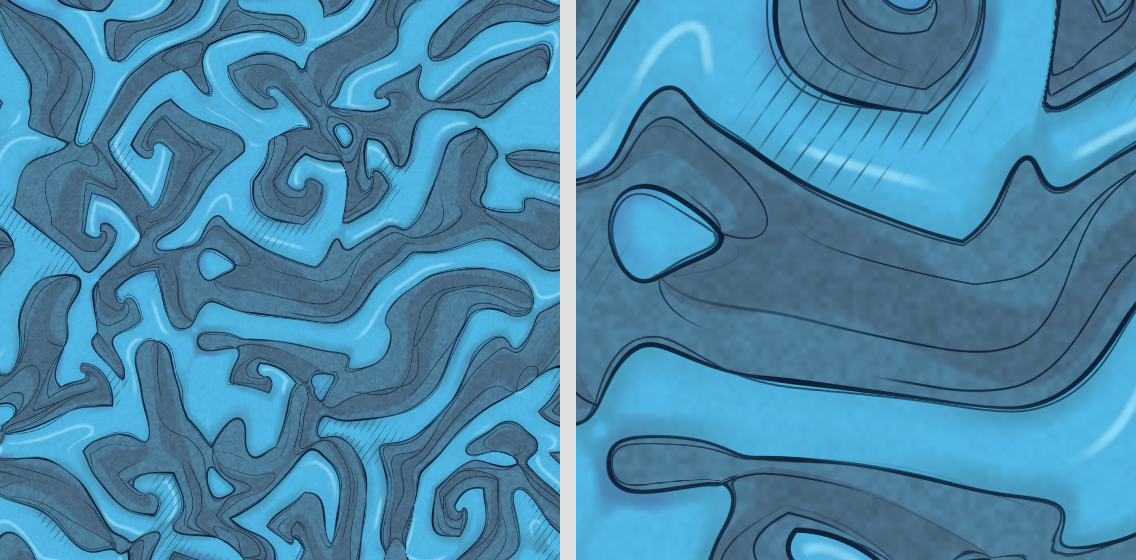
Left: the whole. Right: its middle third, enlarged.
Write a WebGL 2 fragment shader that draws this pattern.

```glsl
#version 300 es
precision highp float;
// Winding, angular ribbons and spirals in blue over slate, inked by hand.
// Scattered stripe and spiral waves are summed as complex numbers; the phase
// of the sum places ribbons, outlines, highlights and loose sketch lines.
uniform vec2 u_resolution;
out vec4 fragColor;

const float PI = 3.14159265;
const float CELLS = 5.2;
const vec3 BLUE = vec3(0.31, 0.71, 0.89);
const vec3 BLUE_SHADE = vec3(0.28, 0.60, 0.74);
const vec3 GLOSS = vec3(0.58, 0.86, 0.96);
const vec3 SLATE_LIGHT = vec3(0.295, 0.485, 0.60);
const vec3 SLATE_DARK = vec3(0.28, 0.415, 0.515);
const vec3 VIOLET = vec3(0.30, 0.45, 0.68);
const vec3 INK = vec3(0.03, 0.10, 0.18);

float hash(vec2 p) {
  vec3 q = fract(p.xyx * vec3(0.1031, 0.1030, 0.0973));
  q += dot(q, q.yzx + 33.33);
  return fract((q.x + q.y) * q.z);
}

float noise(vec2 p) {
  vec2 i = floor(p), f = fract(p);
  f = f * f * (3.0 - 2.0 * f);
  return mix(mix(hash(i), hash(i + vec2(1, 0)), f.x),
             mix(hash(i + vec2(0, 1)), hash(i + vec2(1, 1)), f.x), f.y);
}

vec2 bend(vec2 p, float amount) {
  return p + amount * (vec2(noise(p * 1.3 + 5.0), noise(p * 1.3 + 41.0)) - 0.5);
}

float wrapAngle(float a) {
  return mod(a + PI, 2.0 * PI) - PI;
}

// Phase of a spiral whose turns are rounded polygons
float spiralPhase(vec2 v, float sides, float turn, float frequency) {
  float angle = atan(v.y, v.x);
  float sector = 2.0 * PI / sides;
  float facet = cos(mod(angle + turn, sector) - 0.5 * sector);
  return frequency * length(v) * mix(1.0, facet, 0.7) + angle;
}

// Phase of parallel stripes, mostly rising to the right
float stripePhase(vec2 v, float chance, float frequency) {
  float normal = -0.85 + 2.5 * (chance - 0.5);
  return frequency * dot(v, vec2(cos(normal), sin(normal)));
}

// Sum of local waves, one per jittered cell
vec2 waveField(vec2 p) {
  vec2 sum = vec2(0.0), home = floor(p);
  for (int y = -1; y <= 1; y++)
    for (int x = -1; x <= 1; x++) {
      vec2 id = home + vec2(x, y);
      vec2 jitter = vec2(hash(id + 11.0), hash(id + 27.0)) - 0.5;
      vec2 v = p - id - 0.5 - 0.6 * jitter;
      float chance = hash(id + 53.0);
      float sides = 3.0 + floor(2.0 * hash(id + 97.0));
      float pace = mix(0.8, 1.2, hash(id + 37.0));
      float phase = hash(id + 71.0) < 0.5
        ? spiralPhase(v, sides, 2.0 * PI * chance, 11.5 * pace)
        : stripePhase(v, chance, 9.0 * pace);
      phase += 2.0 * PI * hash(id + 83.0);
      float weight = exp(-4.0 * dot(v, v)) * (1.0 - smoothstep(0.6, 1.2, length(v)));
      sum += weight * vec2(cos(phase), sin(phase));
    }
  return sum;
}

// Coverage of a stroke at distance d, softened at its sides
float stroke(float d, float halfWidth, float soft) {
  return 1.0 - smoothstep(halfWidth - soft, halfWidth + soft, abs(d));
}

void main() {
  float px = 1.0 / u_resolution.y;
  float soft = 0.75 * px;
  vec2 uv = gl_FragCoord.xy * px;
  vec2 p = uv * CELLS + 20.0;

  // Phase and its slope turn phase offsets into canvas distances
  vec2 z = waveField(bend(p, 0.5));
  vec2 zx = dFdx(z), zy = dFdy(z);
  vec2 slopeXY = vec2(z.x * zx.y - z.y * zx.x, z.x * zy.y - z.y * zy.x);
  float slope = max(length(slopeXY) / (dot(z, z) + 1e-9) / px, 15.0);
  float phase = atan(z.y, z.x);
  float halfBand = 1.42 + 0.5 * (noise(p * 1.1 + 9.0) - 0.5);
  float edge = (abs(phase) - halfBand) / slope;
  float ribbon = 1.0 - smoothstep(-px, px, edge);

  // Slate ground with soft swooshes
  float swoosh = abs(wrapAngle(phase - PI + 2.2 * (noise(p * 1.2 + 3.0) - 0.5)));
  float lightArea = smoothstep(0.6, 0.85, swoosh + 0.4 * (noise(p * 2.0) - 0.5));
  vec3 ground = mix(SLATE_DARK, SLATE_LIGHT, lightArea);

  // Blue ribbons: washed rims, violet patches and glossy strokes
  float wash = smoothstep(0.45, 0.7, noise(p * 1.6 + 60.0));
  float rim = smoothstep(-0.020, -0.003, edge);
  vec3 paint = mix(BLUE, BLUE_SHADE, rim * mix(0.25, 1.0, wash));
  paint = mix(paint, VIOLET, 0.5 * rim * smoothstep(0.78, 0.9, noise(p * 2.1 + 15.0)));
  float glossMask = smoothstep(0.36, 0.55, noise(p * 2.3 + 33.0));
  float gloss = stroke((phase - 0.55) / slope, 0.0028, 0.0015 + px);
  paint = mix(paint, GLOSS, 0.8 * gloss * glossMask * (1.0 - smoothstep(75.0, 120.0, slope)));
  vec3 color = mix(ground, paint, ribbon);

  // Paper grain
  float grain = noise(uv * 260.0) + 0.6 * noise(uv * 110.0) - 0.8;
  color *= 1.0 + grain * mix(0.13, 0.04, ribbon);

  // Uneven outline with a looser second pass
  float pressure = noise(p * 5.0 + 77.0);
  float ink = stroke(edge, mix(0.0006, 0.0019, pressure), soft) * mix(0.7, 1.0, pressure);
  float wobble = 0.014 * (noise(p * 2.5 + 19.0) - 0.5);
  ink = max(ink, 0.65 * stroke(edge - wobble, 0.0006, soft));

  // Thin construction curves that drift across the ground
  for (int i = 0; i < 4; i++) {
    float n = float(i);
    float drift = 2.6 * (noise(p * 1.4 + 13.0 * n) - 0.5);
    float curve = wrapAngle(phase - PI + drift + 0.5 * (n - 1.5)) / slope;
    float fade = smoothstep(0.35, 0.6, noise(p * 1.7 + 29.0 * n + 8.0));
    ink = max(ink, stroke(curve, 0.0006, soft) * fade * mix(0.8, 0.12, ribbon));
  }

  // Short diagonal hatching beside some edges
  float hatchLine = (fract(dot(uv, vec2(75.0, -52.0)) + 0.4 * noise(p * 3.0)) - 0.5) / 91.0;
  float hatchMask = smoothstep(0.72, 0.82, noise(p * 1.9 + 101.0)) * mix(0.4, 1.0, ribbon);
  hatchMask *= 1.0 - smoothstep(0.015, 0.03, abs(edge));
  ink = max(ink, 0.5 * hatchMask * stroke(hatchLine, 0.0006, soft));

  fragColor = vec4(mix(color, INK, ink), 1.0);
}
```
